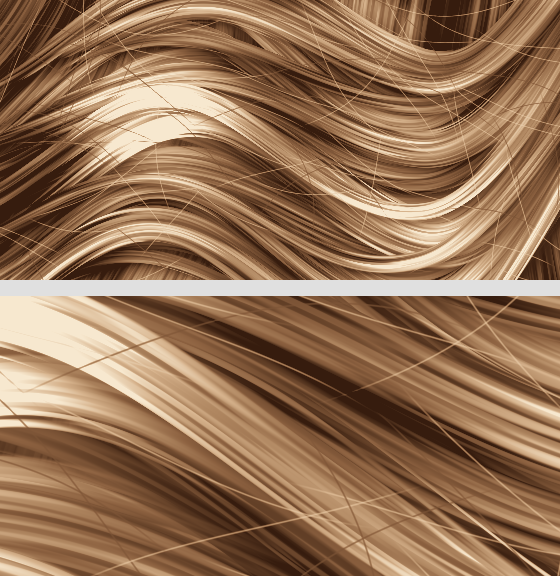
Top: the whole. Bottom: its middle third, enlarged.
A Shadertoy shader for this texture:

```glsl
// Wavy blonde hair: overlapping locks follow a shared wave, each filled with
// stretched cellular strands, a streaky shine and a soft shadow on what lies under.
// Everything is composited as one brightness value, then mapped to a hair ramp.

const int LOCKS = 28;
const int FLYAWAYS = 80;

float hash(vec2 p) {
    vec3 q = fract(vec3(p.xyx) * 0.1031);
    q += dot(q, q.yzx + 33.33);
    return fract((q.x + q.y) * q.z);
}

// Smooth cellular noise: nearby cell tones blended by distance.
float cellTone(vec2 p) {
    vec2 base = floor(p);
    float sum = 0.0, total = 0.0001;
    for (int j = -1; j <= 1; j++) {
        for (int i = -1; i <= 1; i++) {
            vec2 cell = base + vec2(i, j);
            vec2 d = cell + vec2(hash(cell), hash(cell + 57.0)) - p;
            float weight = exp(-7.0 * dot(d, d));
            sum += weight * hash(cell + 113.0);
            total += weight;
        }
    }
    return sum / total;
}

// Strand brightness around zero; along and across are lengths in canvas heights.
float strands(float along, float across, float seed) {
    float coarse = cellTone(vec2(along * 2.4, across * 80.0) + seed * 31.0);
    float fine = cellTone(vec2(along * 5.0, across * 190.0) + seed * 47.0);
    return 0.46 * (coarse - 0.5) + 0.42 * (fine - 0.5);
}

float glow(vec2 p, vec2 centre, vec2 radius) {
    vec2 d = (p - centre) / radius;
    return exp(-dot(d, d));
}

// Height of a lock's centre line: crest at left, trough at right, then a steep rise.
float lockCurve(float x, float offset, float amplitude, float crest) {
    float rise = max(x - 1.5, 0.0);
    return offset + amplitude * cos(3.6 * (x - crest)) + rise * rise;
}

float drawLock(float under, vec2 p, float id, float offset) {
    float r1 = hash(vec2(id, 3.0)), r2 = hash(vec2(id, 11.0));
    float r3 = hash(vec2(id, 23.0)), r4 = hash(vec2(id, 41.0));
    float amplitude = 0.12 + 0.13 * r1;
    float crest = 0.55 + 0.17 * offset + 0.18 * (r2 - 0.5);

    // Distance from the centre line, corrected for its slope.
    float y = lockCurve(p.x, offset, amplitude, crest);
    float slope = (lockCurve(p.x + 0.01, offset, amplitude, crest) - y) / 0.01;
    float d = (p.y - y) * inversesqrt(1.0 + slope * slope);

    // Width swells along the lock and tapers to a tip on the left.
    float start = -0.6 + 0.9 * r3;
    float taper = smoothstep(start, start + 0.5, p.x);
    float swell = 0.8 + 0.2 * sin(3.0 * p.x + 6.28 * r4);
    float width = 0.002 + (0.035 + 0.06 * r2) * swell * taper;
    if (abs(d) > width + 0.12) return under;

    float below = 1.0 - smoothstep(-width, width, d);
    float shadow = exp(-max(abs(d) - width, 0.0) / 0.03);
    under *= 1.0 - 0.55 * taper * shadow * mix(0.25, 1.0, below);

    float edge = 1.0 - abs(d) / width;
    if (edge < -0.35) return under;

    float across = d + 0.007 * sin(6.0 * p.x + id);
    float hair = strands(p.x, across, id + 1.0);
    float cover = smoothstep(0.0, 0.22, edge + 0.9 * hair) * smoothstep(0.0, 0.2, taper);
    float body = 1.0 - d * d / (width * width);
    float shine = 0.5 + 0.5 * sin(6.5 * (p.x - 0.3) + 1.6 * (r4 - 0.5) + 2.0 * hair);
    float tone = 0.35 + 0.15 * body + 0.27 * shine + 1.05 * hair + 0.26 * (r1 - 0.5);
    return mix(under, tone, cover);
}

// Steep, dim strands behind the locks; they lean to the right on the left side.
float backdrop(vec2 p) {
    float lean = 0.7 * (1.0 - smoothstep(0.2, 1.3, p.x));
    float across = p.x - lean * p.y + 0.035 * sin(5.0 * p.y + 3.0 * p.x);
    float clump = cellTone(vec2(p.y * 1.5, across * 8.0) + 7.0);
    float light = mix(0.52, 0.32, smoothstep(0.5, 1.2, p.x));
    return light + 0.7 * (clump - 0.5) + 0.75 * strands(p.y, across * 0.9, 5.0);
}

// Broad light and shade: a dim left side and hollow, lit crests and right side.
float broadLight(vec2 p) {
    float bandY = lockCurve(p.x, 0.58, 0.2, 0.62);
    float band = exp(-pow((p.y - bandY) / 0.075, 2.0));
    float light = -0.24 * band * smoothstep(0.6, 1.0, p.x) * (1.0 - smoothstep(1.6, 1.85, p.x));
    light -= 0.34 * glow(p, vec2(0.03, 0.56), vec2(0.24, 0.2));
    light -= 0.18 * glow(p, vec2(0.12, 0.2), vec2(0.25, 0.25));
    light -= 0.16 * glow(p, vec2(1.55, 0.8), vec2(0.35, 0.16));
    light += 0.2 * glow(p, vec2(0.58, 0.58), vec2(0.3, 0.17));
    light += 0.14 * glow(p, vec2(0.85, 0.92), vec2(0.35, 0.12));
    light += 0.14 * glow(p, vec2(1.93, 0.5), vec2(0.14, 0.35));
    light += 0.1 * glow(p, vec2(1.35, 0.27), vec2(0.45, 0.14));
    return light + 0.3 * (cellTone(p * vec2(2.0, 4.0) + 21.0) - 0.5);
}

// One loose hair: a thin bent arc with faded ends.
float drawFlyaway(float under, vec2 p, float id, float pixel) {
    float r1 = hash(vec2(id, 61.0)), r2 = hash(vec2(id, 73.0));
    float r3 = hash(vec2(id, 89.0)), r4 = hash(vec2(id, 97.0));
    float angle = -0.35 + 3.0 * (r3 - 0.5) * abs(r3 - 0.5) * 2.0;
    vec2 axis = vec2(cos(angle), sin(angle));
    vec2 d = p - vec2(2.0 * r1, r2);
    vec2 q = vec2(dot(d, axis), dot(d, vec2(-axis.y, axis.x)));
    float bend = 1.6 * (r4 - 0.5);
    float gap = q.y - bend * q.x * q.x - 0.012 * sin(9.0 * q.x + id);
    gap = abs(gap) * inversesqrt(1.0 + 4.0 * bend * bend * q.x * q.x);
    float reach = 0.12 + 0.28 * r2;
    float line = 1.0 - smoothstep(0.0, 0.0014 + 0.5 * pixel, gap);
    float ends = 1.0 - smoothstep(0.6 * reach, reach, abs(q.x));
    return mix(under, r4 > 0.3 ? 0.9 : 0.32, 0.65 * line * ends);
}

vec3 hairColour(float tone) {
    vec3 ramp[6] = vec3[6](
        vec3(0.21, 0.11, 0.055), vec3(0.40, 0.26, 0.16), vec3(0.55, 0.38, 0.25),
        vec3(0.69, 0.53, 0.38), vec3(0.84, 0.70, 0.55), vec3(0.97, 0.91, 0.81));
    float t = clamp(tone, 0.0, 1.0) * 5.0;
    int i = min(int(t), 4);
    return mix(ramp[i], ramp[i + 1], t - float(i));
}

void mainImage(out vec4 fragColor, in vec2 fragCoord) {
    vec2 p = fragCoord / iResolution.y;
    float tone = backdrop(p);
    for (int i = 0; i < LOCKS; i++) {
        float id = float(i);
        tone = drawLock(tone, p, id, mix(-0.12, 0.9, fract(0.618034 * id + 0.87)));
    }

    // Broad light, then contrast.
    tone = 0.52 + 1.2 * (tone + broadLight(p) - 0.53);

    for (int i = 0; i < FLYAWAYS; i++) {
        tone = drawFlyaway(tone, p, float(i), 1.0 / iResolution.y);
    }
    fragColor = vec4(hairColour(tone), 1.0);
}
```
